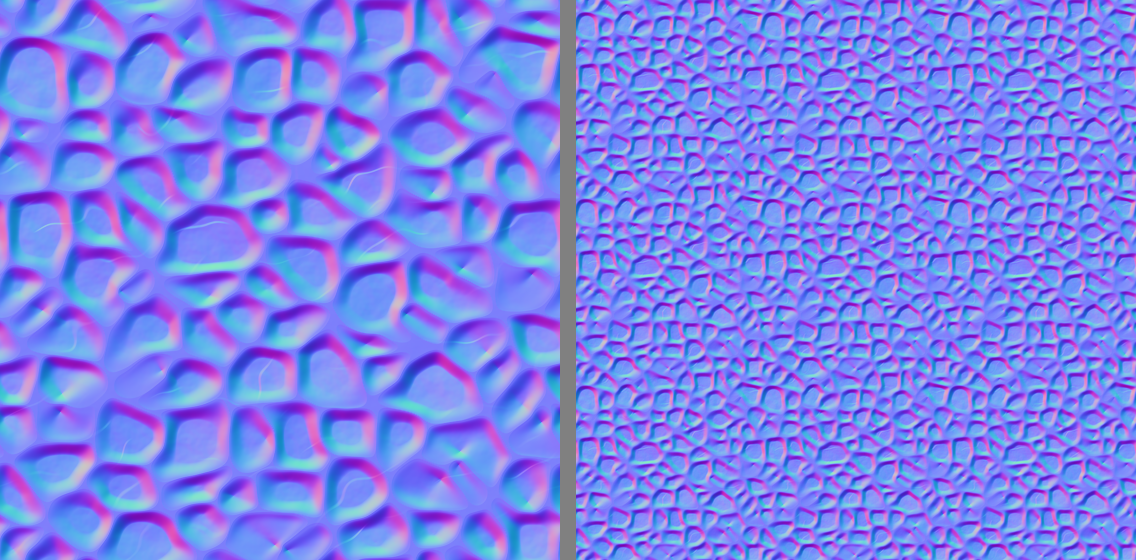
Left: one tile. Right: repeated 3 by 3.
Give the GLSL for this texture map, as a Shadertoy shader.

```glsl
// Tiling tangent-space normal map of a rough wall of rounded, irregular stones.

#define STONES vec2(10.0, 11.0)  // whole stones across and up the tile
#define JITTER 0.85              // scatter of the stone centres
#define SIZE_SPREAD 0.42         // difference between small and large stones
#define ROUNDING 10.0            // higher gives sharper stone corners
#define WARP 0.012               // waviness of the outlines
#define BEVEL_HEIGHT 0.0145      // rise from joint to stone face
#define DOME_HEIGHT 0.007        // bulge of the stone face
#define TILT vec2(0.03, 0.15)    // common lean of the faces
#define TILT_SPREAD 0.22         // random lean of each face
#define ROUGHNESS 0.0042         // height of the surface lumps
#define LEDGE_HEIGHT 0.0017      // height of the thin chipped ledges
#define SAMPLE_STEP 0.0012       // distance used to measure the slope

vec2 hash2(vec2 p) {
    vec3 q = fract(p.xyx * vec3(0.1031, 0.1030, 0.0973));
    q += dot(q, q.yzx + 33.33);
    return fract((q.xx + q.yz) * q.zy);
}

// Slope of the wrapped noise lattice at one corner, applied to an offset
float corner(vec2 cell, vec2 offset, float count, float seed) {
    vec2 gradient = hash2(mod(cell, count) + seed * 17.0) * 2.0 - 1.0;
    return dot(gradient, offset);
}

// Gradient noise that repeats after "count" cells
float noise(vec2 uv, float count, float seed) {
    vec2 p = uv * count, i = floor(p), f = p - i;
    vec2 u = f * f * f * (f * (f * 6.0 - 15.0) + 10.0);
    vec2 e = vec2(0.0, 1.0);
    return mix(
        mix(corner(i, f, count, seed), corner(i + e.yx, f - e.yx, count, seed), u.x),
        mix(corner(i + e.xy, f - e.xy, count, seed), corner(i + 1.0, f - 1.0, count, seed), u.x),
        u.y);
}

float lumps(vec2 uv) {
    float sum = 0.0, amplitude = 1.0, count = 13.0;
    for (int i = 0; i < 4; i++) {
        sum += amplitude * noise(uv, count, float(i) + 5.0);
        amplitude *= 0.38;
        count *= 2.0;
    }
    return sum;
}

// Sharp rise followed by a slow fall, along wandering diagonal lines
float ledges(vec2 uv) {
    float wander = 1.7 * noise(uv, 5.0, 11.0) + 0.5 * noise(uv, 17.0, 12.0);
    float phase = fract(dot(uv, vec2(-4.0, 11.0)) + wander);
    float presence = smoothstep(-0.08, 0.3, noise(uv, 11.0, 13.0));
    return presence * smoothstep(0.0, 0.08, phase) * (1.0 - phase);
}

// Rounded cells: x = distance from the joint, yz = lean of the face,
// w = height that the lean adds at this place
vec4 stoneCell(vec2 uv) {
    vec2 p = uv * STONES, home = floor(p);
    float nearest = 0.0, others = 1e-9;
    vec3 lean = vec3(0.0);
    for (int y = -2; y <= 2; y++)
    for (int x = -2; x <= 2; x++) {
        vec2 cell = home + vec2(x, y);
        vec2 id = mod(cell, STONES);
        vec2 shape = hash2(id + 61.0) - 0.5;
        vec2 offset = p - cell - 0.5 - JITTER * (hash2(id + 7.0) - 0.5);

        // Each stone is slightly turned, stretched and resized
        vec2 d = offset + 0.4 * shape.x * vec2(-offset.y, offset.x);
        d *= exp(vec2(-0.4, 0.4) * shape.y);
        vec2 sq = d * d;
        float blocky = sqrt(sqrt(dot(sq, sq)));
        vec2 traits = hash2(id + 131.0) - 0.5;
        float dist = mix(length(d), blocky, 0.7) - SIZE_SPREAD * traits.x;

        float closeness = exp(-ROUNDING * dist);
        if (closeness > nearest) {
            others += nearest;
            nearest = closeness;
            vec2 tilt = TILT + TILT_SPREAD * vec2(traits.y, shape.x);
            lean = vec3(tilt, dot(tilt, offset / STONES));
        } else {
            others += closeness;
        }
    }
    return vec4(log(nearest / others) / ROUNDING, lean);
}

float height(vec2 uv) {
    vec2 bend = vec2(noise(uv, 8.0, 1.0), noise(uv, 8.0, 2.0));
    bend += 0.3 * vec2(noise(uv, 24.0, 3.0), noise(uv, 24.0, 4.0));
    vec4 stone = stoneCell(uv + WARP * bend);
    float edge = max(stone.x, 0.0);
    float face = smoothstep(0.04, 0.46, edge);
    float dome = 1.0 - exp(-2.0 * edge);
    float detail = ROUGHNESS * lumps(uv) + LEDGE_HEIGHT * ledges(uv);
    return face * (BEVEL_HEIGHT + stone.w) + DOME_HEIGHT * dome
         + detail * mix(0.2, 1.0, face);
}

void mainImage(out vec4 fragColor, in vec2 fragCoord) {
    vec2 uv = fragCoord / iResolution.xy;
    vec2 e = vec2(SAMPLE_STEP, 0.0);
    vec2 slope = vec2(height(uv + e.xy) - height(uv - e.xy),
                      height(uv + e.yx) - height(uv - e.yx)) / (2.0 * SAMPLE_STEP);

    // Pack the normal with its green axis pointing down
    vec3 normal = normalize(vec3(-slope.x, slope.y, 1.0));
    vec3 color = (0.5 + 0.5 * normal) * vec3(0.98, 1.0, 0.985);
    fragColor = vec4(color, 1.0);
}
```
